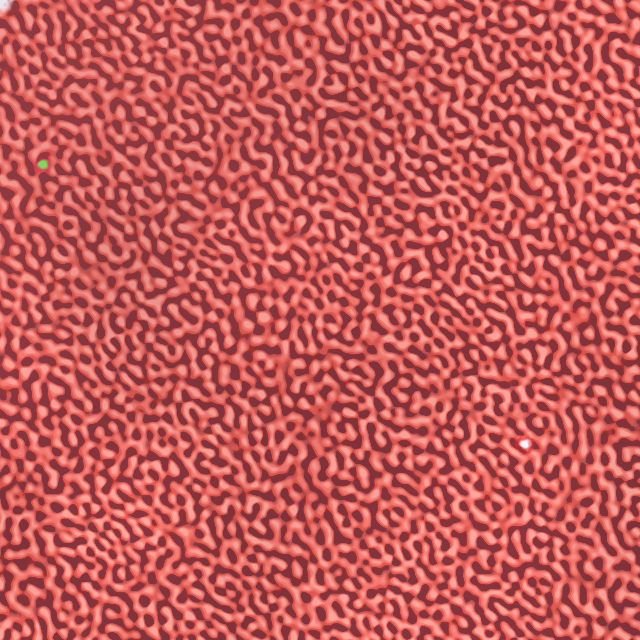
Write a Shadertoy shader that draws this texture.

```glsl
const float PI = 3.14159265;
const int WAVES = 44;

const vec3 PLUM = vec3(0.51, 0.20, 0.235);
const vec3 DEEP_RED = vec3(0.62, 0.19, 0.19);
const vec3 MAUVE = vec3(0.74, 0.34, 0.35);
const vec3 RED = vec3(0.87, 0.34, 0.31);
const vec3 CORAL = vec3(0.95, 0.47, 0.44);
const vec3 PALE_PINK = vec3(0.99, 0.64, 0.60);

float hash11(float n) {
    return fract(sin(n * 127.1 + 3.7) * 4375.85);
}

float hash21(vec2 p) {
    vec3 q = fract(vec3(p.xyx) * 0.1031);
    q += dot(q, q.yzx + 33.33);
    return fract((q.x + q.y) * q.z);
}

float valueNoise(vec2 p) {
    vec2 cell = floor(p);
    vec2 f = fract(p);
    f = f * f * (3.0 - 2.0 * f);
    float low = mix(hash21(cell), hash21(cell + vec2(1, 0)), f.x);
    float high = mix(hash21(cell + vec2(0, 1)), hash21(cell + vec2(1, 1)), f.x);
    return mix(low, high, f.y);
}

// Random waves in a narrow band: x is the relief, y its slope along the grain normal
vec2 wrinkles(vec2 p, float minFreq, float maxFreq, float grainAngle) {
    vec2 sum = vec2(0.0);
    float power = 0.0;
    for (int i = 0; i < WAVES; i++) {
        float n = float(i);
        float spread = ((n + hash11(n)) / float(WAVES) - 0.5) * PI;
        float freq = mix(minFreq, maxFreq, hash11(n + 61.0));
        float angle = grainAngle + spread;
        float weight = mix(0.6, 1.0, cos(spread) * cos(spread));
        vec2 dir = vec2(cos(angle), sin(angle));
        float phase = 2.0 * PI * (freq * dot(p, dir) + hash11(n + 137.0));
        sum += weight * vec2(cos(phase), sin(phase));
        power += 0.5 * weight * weight;
    }
    sum /= sqrt(power);
    // Even out the strength so that no patch goes flat
    return sum / sqrt(0.45 + 0.28 * dot(sum, sum));
}

vec3 reliefColor(float height, float slope, float gloss) {
    vec3 rim = mix(DEEP_RED, MAUVE, smoothstep(-0.5, 0.5, slope));
    vec3 col = mix(PLUM, rim, smoothstep(-0.78, -0.46, height));
    col = mix(col, RED, smoothstep(-0.42, 0.0, height));
    col = mix(col, CORAL, smoothstep(0.0, 0.75, height + 0.25 * slope));
    return mix(col, PALE_PINK, smoothstep(0.75, 1.6, height + 0.35 * slope + gloss));
}

float spot(vec2 p, vec2 center, float radius) {
    float wobble = 0.4 * radius * (valueNoise(p * 160.0) - 0.5);
    return 1.0 - smoothstep(0.4 * radius, radius, length(p - center) + wobble);
}

void mainImage(out vec4 fragColor, in vec2 fragCoord) {
    vec2 uv = fragCoord / iResolution.xy;

    // Bend the grain gently
    vec2 bend = vec2(valueNoise(uv * 9.0), valueNoise(uv * 9.0 + 40.0)) - 0.5;
    vec2 relief = wrinkles(uv + 0.012 * bend, 31.0, 57.0, 0.22 * PI);

    // Uneven height and gloss
    float broad = valueNoise(uv * 26.0 + 11.0) - 0.5;
    float fine = valueNoise(uv * 85.0 + 70.0) - 0.5;
    float height = relief.x + 0.35 * broad + 0.3 * fine;
    vec3 col = reliefColor(height, relief.y, 0.6 * fine);

    // Duller light towards the upper left
    float dull = smoothstep(0.75, 0.0, length(uv - vec2(0.1, 0.85)));
    col = mix(col, MAUVE * 0.92, 0.2 * dull);
    col *= 1.0 + 0.08 * (valueNoise(uv * 5.0 + 23.0) - 0.5);

    // Stray specks and the bare corner
    vec2 greenSpeck = vec2(0.067, 0.743);
    vec2 whiteSpeck = vec2(0.821, 0.305);
    col = mix(col, vec3(0.80, 0.15, 0.30), 0.7 * spot(uv, greenSpeck, 0.018));
    col = mix(col, vec3(0.50, 0.85, 0.35), spot(uv, greenSpeck, 0.010));
    col = mix(col, vec3(0.90, 0.15, 0.15), 0.7 * spot(uv, whiteSpeck, 0.019));
    col = mix(col, vec3(0.95, 0.96, 0.98), spot(uv, whiteSpeck, 0.011));
    col = mix(col, vec3(0.92, 0.90, 0.93), spot(uv, vec2(0.0, 1.0), 0.022));

    fragColor = vec4(clamp(col, 0.0, 1.0), 1.0);
}
```
